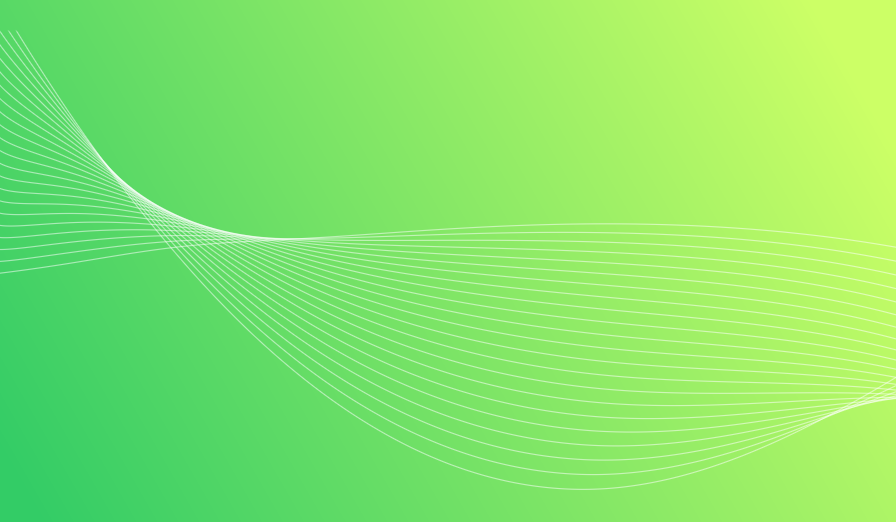
This background is drawn by a WebGL 2 fragment shader. Its source:

```glsl
#version 300 es
precision highp float;

uniform vec2 u_resolution;
out vec4 fragColor;

// Heights run downward from the top edge, u runs from left to right.
float deepCurve(float u) {
    if (u < 0.651) {
        float s = u / 0.651;
        return mix(0.007, 0.9375, s * s * (3.0 - 2.0 * s)) + 1.875 * s * (1.0 - s) * (1.0 - s);
    }
    float s = (u - 0.651) / 0.349;
    return mix(0.9375, 0.723, s * s * (3.0 - 2.0 * s)) + 0.359 * s * s * (1.0 - s);
}

float shallowCurve(float u) {
    float dip = (u - 0.2) / 0.13;
    return 0.5246 + u * (-0.183 + u * (-0.087 + 0.219 * u)) - 0.0134 * exp(-dip * dip);
}

// Bends the blend between the two curves, so the strands cross along an envelope
float twist(float u) {
    return 0.286 - 0.598 * u * u * u * u - 0.33 * exp(-pow(u / 0.085, 1.4));
}

vec4 strandTerms(float u) {
    return vec4(shallowCurve(u), deepCurve(u), twist(u), -0.3125 * u * u * u);
}

float strandHeight(vec4 terms, float t) {
    return mix(terms.x, terms.y, t) - t * (1.0 - t) * (terms.z + terms.w * t);
}

void main() {
    vec2 uv = gl_FragCoord.xy / u_resolution;
    float u = uv.x;
    float v = 1.0 - uv.y;
    float aspect = u_resolution.x / u_resolution.y;
    float pixel = 1.0 / u_resolution.y;

    // Diagonal gradient
    float blend = clamp(0.24 + 0.84 * u - 0.28 * v, 0.0, 1.0);
    vec3 color = mix(vec3(0.2, 0.8, 0.4), vec3(0.8, 1.0, 0.4), blend);

    // Fan of thin strands
    const float LAST = 21.0;
    const float STEP = 0.002;
    float lineWidth = 0.0022;
    float drawnWidth = max(lineWidth, pixel);
    float opacity = 0.52 * lineWidth / drawnWidth * smoothstep(0.056, 0.062, v);
    vec4 here = strandTerms(u);
    vec4 ahead = strandTerms(u + STEP);
    for (float i = 0.0; i <= LAST; i++) {
        float t = i / LAST;
        float y = strandHeight(here, t);
        float slope = (strandHeight(ahead, t) - y) / (STEP * aspect);
        float dist = abs(v - y) / sqrt(1.0 + slope * slope);
        float coverage = clamp(0.5 + (0.5 * drawnWidth - dist) / pixel, 0.0, 1.0);
        color = mix(color, vec3(1.0), opacity * coverage);
    }

    fragColor = vec4(color, 1.0);
}
```
